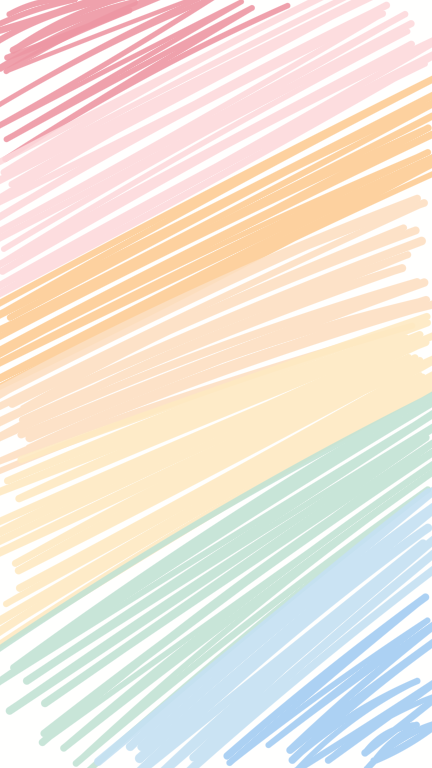
Reproduce this background procedurally as a WebGL 2 fragment shader.

```glsl
#version 300 es
precision highp float;
// Pastel rainbow of slanted marker scribbles on white paper.

#define INK_OPACITY 0.9
#define ROW_JITTER 0.9
#define END_JITTER 0.11
#define WIDTH_JITTER 0.35
#define BOW_JITTER 0.012

uniform vec2 u_resolution;
out vec4 fragColor;

const vec3 PAPER  = vec3(1.0, 1.0, 0.998);
const vec3 RED    = vec3(0.93, 0.59, 0.64);
const vec3 PINK   = vec3(0.99, 0.85, 0.86);
const vec3 ORANGE = vec3(0.99, 0.80, 0.58);
const vec3 PEACH  = vec3(0.99, 0.875, 0.76);
const vec3 YELLOW = vec3(0.995, 0.915, 0.76);
const vec3 GREEN  = vec3(0.76, 0.885, 0.83);
const vec3 SKY    = vec3(0.77, 0.88, 0.95);
const vec3 BLUE   = vec3(0.64, 0.80, 0.95);

// Sine-free hash, two values from -0.5 to 0.5
vec2 hash2(vec2 p) {
    vec3 q = fract(p.xyx * vec3(0.1031, 0.1030, 0.0973));
    q += dot(q, q.yzx + 33.33);
    return fract((q.xx + q.yz) * q.zy) - 0.5;
}

// Distance to a round-ended stroke from a to b, arched sideways by bow
float strokeDistance(vec2 p, vec2 a, vec2 b, float bow) {
    vec2 ab = b - a;
    float h = clamp(dot(p - a, ab) / dot(ab, ab), 0.0, 1.0);
    vec2 normal = normalize(vec2(-ab.y, ab.x));
    return length(p - a - ab * h - normal * bow * 4.0 * h * (1.0 - h));
}

// Turning point k of a zigzag; even points lie left, odd points right.
// Each edge holds its upper end in xy and its lower end in zw.
vec2 turningPoint(float k, float count, vec4 left, vec4 right, float seed) {
    vec2 jitter = hash2(vec2(k + 1.0, seed * 17.0));
    float row = (k + jitter.x * ROW_JITTER * 2.0) / count;
    vec2 l = mix(left.xy, left.zw, row);
    vec2 r = mix(right.xy, right.zw, row);
    vec2 along = normalize(r - l) * jitter.y * END_JITTER;
    return (mod(k, 2.0) < 0.5 ? l : r) + along;
}

// Paints one zigzag band over the colour below it
void scribble(inout vec3 color, vec2 p, vec3 ink, vec4 left, vec4 right,
              float count, float radius, float bow, float seed) {
    float aa = 0.75 / u_resolution.x;
    float coverage = 0.0;
    vec2 a = turningPoint(0.0, count, left, right, seed);
    for (float k = 0.0; k < count; k++) {
        vec2 b = turningPoint(k + 1.0, count, left, right, seed);
        vec2 vary = hash2(vec2(k + 41.0, seed * 29.0));
        float side = b.x > a.x ? 1.0 : -1.0;
        float arch = side * (bow + vary.x * BOW_JITTER * 2.0);
        float r = radius * (1.0 + vary.y * WIDTH_JITTER);
        float d = strokeDistance(p, a, b, arch) - r;
        coverage = max(coverage, 1.0 - smoothstep(-aa, aa, d));
        a = b;
    }
    color = mix(color, ink, coverage * INK_OPACITY);
}

void main() {
    // Canvas width is one unit, y points up
    vec2 p = gl_FragCoord.xy / u_resolution.x;
    vec3 color = PAPER;

    // Red corner: a tight flat tangle above long strokes
    scribble(color, p, RED, vec4(-0.02, 1.75, -0.02, 1.60), vec4(0.20, 1.79, 0.34, 1.77), 9.0, 0.007, 0.008, 1.0);
    scribble(color, p, RED, vec4(-0.03, 1.62, -0.03, 1.37), vec4(0.40, 1.81, 0.67, 1.76), 11.0, 0.006, 0.006, 2.0);

    // Warm bands
    scribble(color, p, PINK, vec4(-0.02, 1.40, -0.02, 1.07), vec4(0.86, 1.86, 1.02, 1.64), 25.0, 0.0075, 0.004, 3.0);
    scribble(color, p, ORANGE, vec4(-0.02, 1.06, -0.02, 0.87), vec4(1.03, 1.62, 1.03, 1.38), 19.0, 0.0075, 0.003, 4.0);
    scribble(color, p, PEACH, vec4(-0.01, 0.87, 0.03, 0.70), vec4(0.95, 1.33, 1.00, 1.03), 24.0, 0.0085, 0.016, 5.0);
    scribble(color, p, YELLOW, vec4(0.00, 0.69, 0.00, 0.27), vec4(0.97, 1.04, 1.02, 0.89), 29.0, 0.0085, 0.006, 6.0);

    // Cool bands, steeper toward the lower right
    scribble(color, p, GREEN, vec4(-0.02, 0.25, 0.16, -0.03), vec4(1.03, 0.90, 1.03, 0.66), 20.0, 0.008, 0.010, 7.0);
    scribble(color, p, SKY, vec4(0.23, 0.03, 0.46, -0.02), vec4(1.00, 0.67, 1.03, 0.48), 15.0, 0.0095, 0.006, 8.0);
    scribble(color, p, BLUE, vec4(0.54, 0.05, 0.86, 0.00), vec4(1.01, 0.42, 1.00, 0.06), 18.0, 0.0075, 0.005, 9.0);

    fragColor = vec4(color, 1.0);
}
```
